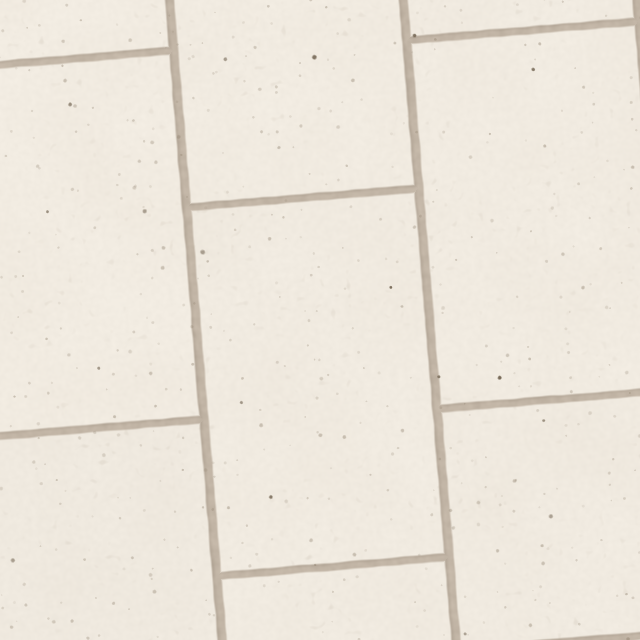
A three.js fragment shader for this texture:

```glsl
// Pale speckled stone paving: tilted columns of long and short slabs with taupe joints.
varying vec2 vUv;

#define TILT 0.082          // rotation in radians
#define COLUMN 0.364        // column width
#define LONG_SLAB 0.578     // length of the long slab
#define SHORT_SLAB 0.379    // length of the short slab
#define ORIGIN vec2(-0.018, 0.8957)
#define STAGGER 0.239       // drop of every other column
#define JOINT vec2(0.0142, 0.0122) // joint widths: upright, level
#define SOFTNESS 0.0022     // edge blur
#define STONE vec3(0.941, 0.917, 0.877)
#define GROUT vec3(0.760, 0.710, 0.650)
#define SPECK vec3(0.490, 0.430, 0.350)

float hash(vec2 p) {
  vec3 q = fract(vec3(p.xyx) * 0.1031);
  q += dot(q, q.yzx + 33.33);
  return fract((q.x + q.y) * q.z);
}

vec2 gradient(vec2 cell) {
  float angle = 6.2832 * hash(cell);
  return vec2(cos(angle), sin(angle));
}

// Gradient noise, roughly -0.7 to 0.7
float noise(vec2 p) {
  vec2 i = floor(p), f = fract(p);
  vec2 w = f * f * f * (f * (f * 6.0 - 15.0) + 10.0);
  vec2 e = vec2(0.0, 1.0);
  float low = mix(dot(gradient(i), f), dot(gradient(i + e.yx), f - e.yx), w.x);
  float high = mix(dot(gradient(i + e), f - e), dot(gradient(i + 1.0), f - 1.0), w.x);
  return mix(low, high, w.y);
}

// One jittered pit per chosen cell, kept clear of the cell border
float specks(vec2 p, float cells, float chance, float radius) {
  vec2 cell = floor(p * cells);
  vec2 seed = cell + cells * 3.0;
  vec2 center = 0.25 + 0.5 * vec2(hash(seed + 11.0), hash(seed + 47.0));
  float size = radius * mix(0.6, 1.1, hash(seed + 83.0));
  float d = length(fract(p * cells) - center) / cells;
  d += 0.0006 * noise(p * 300.0);
  float present = step(hash(seed + 5.0), chance);
  return present * mix(0.4, 1.0, hash(seed + 29.0)) * (1.0 - smoothstep(size * 0.3, size, d));
}

// Signed offset to the nearest multiple of a period
float toNearest(float x, float period) {
  return mod(x + 0.5 * period, period) - 0.5 * period;
}

void main() {
  // Tilted frame with slightly uneven edges
  float c = cos(TILT), s = sin(TILT);
  vec2 p = vec2(c * vUv.x + s * vUv.y, c * vUv.y - s * vUv.x);
  vec2 wobble = vec2(noise(p * 34.0 + 7.0), noise(p * 34.0 + 61.0));
  vec2 q = p - ORIGIN + 0.0014 * wobble;

  // Column, then alternating slab lengths within it
  float column = floor(q.x / COLUMN);
  float period = LONG_SLAB + SHORT_SLAB;
  float y = q.y + 0.007 * column + STAGGER * mod(column, 2.0);
  float along = mod(y, period);
  vec2 slab = vec2(column, 2.0 * floor(y / period) + step(SHORT_SLAB, along));

  // Signed offsets to the joint lines
  float sideX = toNearest(q.x, COLUMN);
  float sideY = toNearest(y, period);
  float middleY = along - SHORT_SLAB;
  sideY = abs(middleY) < abs(sideY) ? middleY : sideY;
  vec2 edge = abs(vec2(sideX, sideY)) - 0.5 * JOINT;
  float joint = 1.0 - smoothstep(-SOFTNESS, SOFTNESS, min(edge.x, edge.y));

  // Stone: slab tone, soft clouds and fine grain
  float grain = noise(p * 95.0) + 0.5 * noise(p * 170.0 + 19.0);
  float clouds = noise(p * 7.0) + 0.5 * noise(p * 17.0 + 31.0);
  vec3 stone = STONE + 0.010 * (hash(slab + 40.0) - 0.5);
  stone += 0.012 * grain + 0.010 * clouds * vec3(0.8, 1.0, 1.2);
  float fleck = smoothstep(0.28, 0.62, noise(p * 74.0 + 90.0));
  float patchy = smoothstep(-0.3, 0.4, noise(p * 9.0 + 53.0));
  stone -= 0.045 * fleck * patchy * vec3(0.9, 1.0, 1.1);

  // Grout: shaded under the left and upper lips, lightly worn
  float lip = edge.x < edge.y ? -sideX / JOINT.x : sideY / JOINT.y;
  vec3 grout = GROUT - 0.045 * smoothstep(0.0, 0.5, lip);
  grout += 0.030 * noise(p * 60.0 + 15.0) + 0.020 * grain;

  // Faint small pits and rarer dark ones across both surfaces
  vec3 color = mix(stone, grout, joint);
  color = mix(color, SPECK, 0.36 * specks(p + 2.0, 31.0, 0.20, 0.0040));
  color = mix(color, SPECK, 0.24 * specks(p + 5.0, 47.0, 0.14, 0.0032));
  color = mix(color, SPECK * 0.9, 0.95 * specks(p + 9.0, 13.0, 0.12, 0.0050));
  gl_FragColor = vec4(color, 1.0);
}
```
